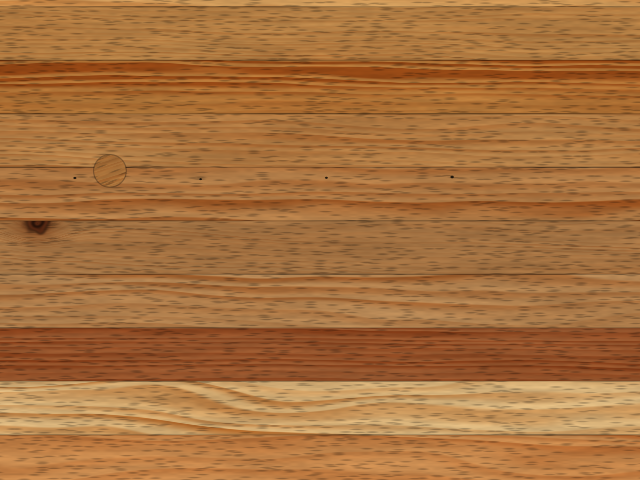
A Shadertoy shader for this texture:

```glsl
// Horizontal softwood planks with orange growth rings, fine fibres and pores.
// Each plank has its own tone and ring style; rings are warped by layered sines,
// pores come from stretched cellular noise. A knot, a plug and pinholes go on top.

const float PLANK_HEIGHT = 0.1115;
const float PLANK_OFFSET = 0.0175;
const vec3 LATEWOOD_TINT = vec3(0.82, 0.60, 0.37);
const vec3 PALE_TINT = vec3(1.03, 1.09, 1.17);
const vec3 KNOT_COLOUR = vec3(0.24, 0.11, 0.05);
const vec2 KNOT_CENTRE = vec2(0.078, 0.534);
const vec2 KNOT_SIZE = vec2(0.038, 0.029);
const vec2 PLUG_CENTRE = vec2(0.229, 0.644);
const float PLUG_RADIUS = 0.034;
const float FIBRE_CONTRAST = 0.20;
const float PORE_DARKNESS = 0.22;
const float SEAM_WIDTH = 0.0026;

// Plank tones, bottom to top
const vec3 TONES[10] = vec3[10](
    vec3(0.76, 0.50, 0.27), vec3(0.83, 0.66, 0.43), vec3(0.59, 0.33, 0.17),
    vec3(0.70, 0.50, 0.30), vec3(0.64, 0.44, 0.25), vec3(0.70, 0.48, 0.27),
    vec3(0.70, 0.48, 0.26), vec3(0.69, 0.44, 0.20), vec3(0.70, 0.48, 0.25),
    vec3(0.83, 0.61, 0.35));

// Rings per plank, ring strength, waviness, gathering towards the top edge
const vec4 STYLES[10] = vec4[10](
    vec4(4.0, 0.60, 0.30, 0.0), vec4(3.0, 0.75, 0.42, -0.2),
    vec4(9.0, 0.70, 0.04, 0.2), vec4(5.0, 0.60, 0.22, 0.1),
    vec4(11.0, 0.25, 0.20, 0.0), vec4(4.5, 0.95, 0.13, -0.2),
    vec4(8.0, 0.45, 0.12, 0.1), vec4(7.0, 0.95, 0.08, 0.7),
    vec4(12.0, 0.28, 0.10, -0.2), vec4(3.0, 0.40, 0.10, 0.0));

float hash(vec2 p) {
    vec3 q = fract(p.xyx * 0.1031);
    q += dot(q, q.yzx + 33.33);
    return fract((q.x + q.y) * q.z);
}

float noise(vec2 p) {
    vec2 i = floor(p), f = fract(p);
    f = f * f * (3.0 - 2.0 * f);
    return mix(mix(hash(i), hash(i + vec2(1, 0)), f.x),
               mix(hash(i + vec2(0, 1)), hash(i + vec2(1, 1)), f.x), f.y);
}

// Cellular noise: only some of the cells hold a pore
float pores(vec2 p) {
    vec2 cell = floor(p);
    float mark = 0.0;
    for (int y = -1; y <= 1; y++)
    for (int x = -1; x <= 1; x++) {
        vec2 c = cell + vec2(x, y);
        vec2 centre = c + vec2(hash(c), hash(c + 71.0));
        float present = step(0.62, hash(c + 137.0));
        mark = max(mark, present * (1.0 - smoothstep(0.1, 0.55, length(p - centre))));
    }
    return mark;
}

float layeredSines(float x, float v, float seed) {
    return sin(2.3 * x + 1.7 * v + seed)
         + 0.50 * sin(5.1 * x - 3.1 * v + 2.3 * seed)
         + 0.22 * sin(11.7 * x + 4.3 * v + 4.1 * seed);
}

// Growth rings: a slow darkening that ends in a sharp edge
float growthRings(float x, float v, vec4 style, float seed) {
    float warp = layeredSines(x, v, seed) * 0.45 + 0.8 * x
               + 1.3 * noise(vec2(x * 3.5, v * 2.0 + seed * 9.0));
    float s = (v + style.z * warp) * style.x + seed * 5.0;
    s += 1.2 * noise(vec2(s * 0.8, seed)) + 0.25 * noise(vec2(x * 9.0, s * 2.0));
    float phase = fract(s);
    float ring = smoothstep(0.15, 0.82, phase) * (1.0 - smoothstep(0.84, 1.0, phase));
    float weight = 0.35 + 0.65 * hash(vec2(floor(s), seed * 7.0));
    float fade = 0.45 + 0.85 * noise(vec2(x * 2.4, s * 0.7 + seed));
    float gather = max(0.0, 1.0 + style.w * (2.0 * v - 1.0));
    return clamp(ring * weight * fade * gather * style.y * 1.25, 0.0, 1.0);
}

vec3 plankWood(vec2 p, int id) {
    float seed = float(id) * 3.7 + 1.3;
    float v = (p.y + PLANK_OFFSET) / PLANK_HEIGHT - float(id);
    // Rings part around the knot
    vec2 k = (p - KNOT_CENTRE) / KNOT_SIZE;
    if (id == 4) v += 0.4 * exp(-0.35 * dot(k, k));

    vec3 wood = TONES[id];
    float blotch = noise(vec2(p.x * 3.0 + seed, v * 1.6 + seed));
    wood *= mix(vec3(0.97), PALE_TINT, blotch);
    wood = mix(wood, wood * LATEWOOD_TINT, growthRings(p.x, v, STYLES[id], seed));

    float fibre = 0.6 * noise(p * vec2(9.0, 140.0) + seed)
                + 0.4 * noise(p * vec2(60.0, 310.0) + seed);
    wood *= 1.0 + FIBRE_CONTRAST * (fibre - 0.5);
    return wood * (1.0 - PORE_DARKNESS * pores(p * vec2(30.0, 210.0) + seed));
}

void mainImage(out vec4 fragColor, in vec2 fragCoord) {
    vec2 p = fragCoord / iResolution.y;
    float row = (p.y + PLANK_OFFSET) / PLANK_HEIGHT;
    int id = clamp(int(floor(row)), 0, 9);
    vec3 colour = plankWood(p, id);

    // Seams of uneven darkness
    float joint = floor(row + 0.5);
    float seamDistance = abs(row - joint) * PLANK_HEIGHT;
    float seam = 1.0 - smoothstep(0.0, SEAM_WIDTH, seamDistance);
    colour *= 1.0 - seam * (0.12 + 0.35 * noise(vec2(p.x * 7.0, joint * 5.3)));

    // Knot cut off by the seam above it
    vec2 k = (p - KNOT_CENTRE) / KNOT_SIZE;
    float knotDistance = length(k) + 0.25 * (noise(p * 70.0) - 0.5);
    float below = id == 4 ? 1.0 : 0.0;
    colour *= mix(vec3(1), vec3(0.76, 0.62, 0.50), below * exp(-0.7 * dot(k, k)));
    vec3 knot = KNOT_COLOUR * (1.0 + 0.35 * sin(knotDistance * 16.0));
    colour = mix(colour, knot, below * (1.0 - smoothstep(0.45, 0.95, knotDistance)));

    // Round plug with turned grain and a thin dark rim
    vec2 d = p - PLUG_CENTRE;
    vec2 turned = mat2(0.94, -0.34, 0.34, 0.94) * d + vec2(3.0, 0.93);
    float rim = length(d) - PLUG_RADIUS;
    vec3 plug = plankWood(turned, 8) * vec3(0.94, 0.91, 0.88);
    colour = mix(colour, plug, 1.0 - smoothstep(-0.002, 0.001, rim));
    colour *= 1.0 - 0.28 * (1.0 - smoothstep(0.0, 0.0025, abs(rim)));

    // Row of pinholes
    for (int i = 0; i < 4; i++) {
        float n = float(i);
        vec2 hole = vec2(0.156 + 0.262 * n, 0.626 + 0.006 * hash(vec2(n, 4.0)));
        float size = 0.0025 + 0.0015 * hash(vec2(n, 9.0));
        float dent = 1.0 - smoothstep(0.3, 1.0, length((p - hole) * vec2(0.75, 1.0)) / size);
        colour *= 1.0 - 0.8 * dent;
    }
    fragColor = vec4(colour, 1.0);
}
```
